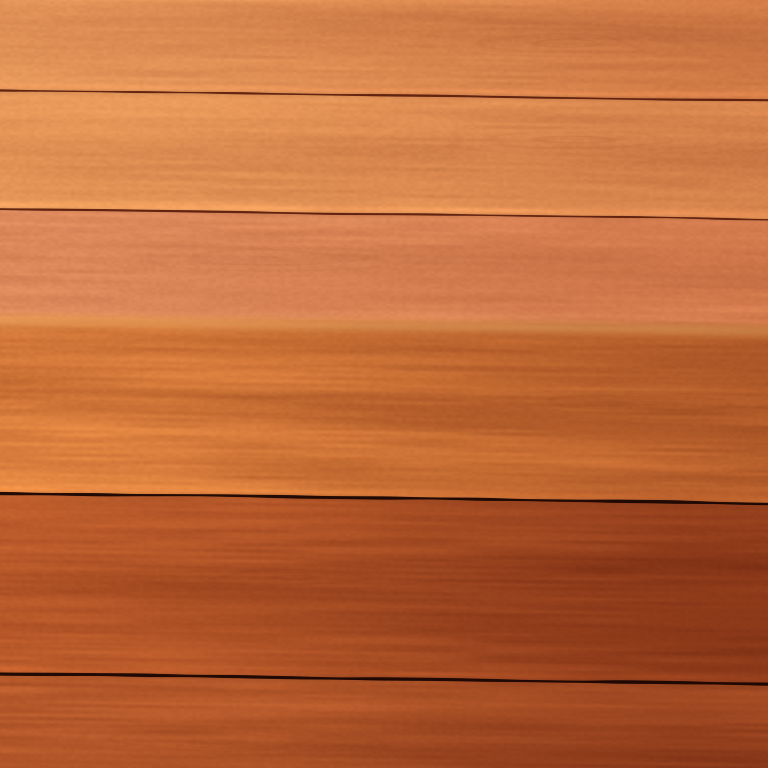
A Shadertoy shader for this texture:

```glsl
// Six stacked horizontal wood boards with streaky grain, dark seams and one pale folded edge.
#define BOARDS 6
#define TILT 0.0137          // downward drift of the seams from left to right
#define FINE_SEAM 0.0012     // half width of the upper seams
#define DEEP_SEAM 0.0018     // half width of the lower seams
#define SEAM_WAVER 0.0016
#define GRAIN 0.30
#define FIBRE 0.14
#define SPECKLE 0.045
#define CORE_SHADE 0.08      // darkening along the middle of each board
#define RING_SHADE 0.045
#define FOLD 2               // index of the edge that is folded instead of cut

// Board edges, measured from the top
const float EDGE[7] = float[7](-0.03, 0.117, 0.272, 0.411, 0.642, 0.877, 1.04);

// Board colours at the left and right ends
const vec3 LEFT_TONE[6] = vec3[6](
    vec3(0.91, 0.60, 0.36), vec3(0.92, 0.61, 0.36), vec3(0.91, 0.575, 0.39),
    vec3(0.89, 0.53, 0.26), vec3(0.75, 0.37, 0.175), vec3(0.74, 0.37, 0.18));
const vec3 RIGHT_TONE[6] = vec3[6](
    vec3(0.83, 0.49, 0.28), vec3(0.86, 0.53, 0.31), vec3(0.84, 0.49, 0.31),
    vec3(0.74, 0.39, 0.18), vec3(0.58, 0.245, 0.11), vec3(0.61, 0.27, 0.125));

const vec3 FINE_SEAM_TONE = vec3(0.36, 0.12, 0.05);
const vec3 DEEP_SEAM_TONE = vec3(0.10, 0.02, 0.01);
const vec3 LIP_TONE = vec3(0.90, 0.62, 0.36);

float hash(vec2 p) {
    return fract(sin(dot(p, vec2(127.1, 311.7))) * 43758.5);
}

float noise(vec2 p) {
    vec2 i = floor(p), f = fract(p);
    f = f * f * (3.0 - 2.0 * f);
    return mix(mix(hash(i), hash(i + vec2(1, 0)), f.x),
               mix(hash(i + vec2(0, 1)), hash(i + vec2(1, 1)), f.x), f.y);
}

// Long streaks: each octave is finer across than along the board
float streaks(vec2 p, float seed) {
    float sum = 0.0, amp = 0.5;
    vec2 freq = vec2(1.3, 22.0);
    p.y += 0.006 * noise(vec2(p.x * 3.0, p.y * 9.0 + seed));
    for (int i = 0; i < 4; i++) {
        sum += amp * (noise(p * freq + seed * 7.3) - 0.5);
        freq *= vec2(1.6, 2.1);
        amp *= 0.68;
    }
    return sum;
}

// Faint pointed growth rings around one hashed centre per board
float rings(vec2 p, float middle, float seed) {
    vec2 centre = vec2(0.15 + 0.7 * hash(vec2(seed, 4.0)),
                       middle + 0.06 * (hash(vec2(seed, 9.0)) - 0.5));
    vec2 q = (p - centre) * vec2(1.0, 10.0);
    float r = length(q) + 0.07 * noise(p * vec2(12.0, 70.0));
    float line = smoothstep(0.25, 0.5, abs(fract(r * 14.0) - 0.5));
    return line * exp(-22.0 * r * r);
}

void mainImage(out vec4 fragColor, in vec2 fragCoord) {
    vec2 uv = fragCoord / iResolution.xy;
    float px = 1.0 / iResolution.y;
    float drop = 1.0 - uv.y - TILT * uv.x;
    float waver = SEAM_WAVER * (noise(vec2(uv.x * 7.0, floor(drop * 4.0))) - 0.5);
    float across = smoothstep(0.0, 1.0, uv.x);

    // Board tones, blended softly at the fold
    vec3 colour = mix(LEFT_TONE[0], RIGHT_TONE[0], across);
    int board = 0;
    for (int i = 1; i < BOARDS; i++) {
        float soft = i - 1 == FOLD ? 0.007 : px;
        float d = drop - EDGE[i];
        colour = mix(colour, mix(LEFT_TONE[i], RIGHT_TONE[i], across),
                     smoothstep(-soft, soft, d));
        if (d > 0.0) board = i;
    }

    // Grain, deeper and redder on the lower boards
    float seed = float(board) + 1.0;
    float top = EDGE[board], bottom = EDGE[board + 1];
    float along = (drop - top) / (bottom - top);
    vec2 p = vec2(uv.x, drop);
    float depth = mix(0.55, 1.0, smoothstep(0.38, 0.46, drop));
    float shade = GRAIN * depth * streaks(p, seed);
    shade += FIBRE * depth * (noise(vec2(uv.x * 9.0, drop * 230.0)) - 0.5)
           * (0.3 + 0.9 * noise(p * vec2(3.0, 14.0)));
    shade += SPECKLE * (noise(p * vec2(190.0, 300.0)) - 0.5);
    shade -= CORE_SHADE * depth * sin(3.14159 * clamp(along, 0.0, 1.0));
    shade -= RING_SHADE * rings(p, 0.5 * (top + bottom), seed);
    colour *= 1.0 + shade * vec3(0.75, 1.15, 1.35);

    // Pale lip on the fold, dark lines on the other edges
    for (int i = 1; i < BOARDS; i++) {
        float d = drop - EDGE[i] + waver;
        if (i - 1 == FOLD) {
            float lip = exp(-pow((d - 0.006) / 0.008, 2.0));
            colour = mix(colour, LIP_TONE * mix(1.0, 0.9, across), 0.6 * lip);
            continue;
        }
        bool deep = i > FOLD + 1;
        float halfWidth = deep ? DEEP_SEAM : FINE_SEAM;
        halfWidth *= 0.7 + 0.6 * noise(vec2(uv.x * 16.0, float(i) * 5.0));
        float line = 1.0 - smoothstep(halfWidth - 0.6 * px, halfWidth + 0.6 * px, abs(d));
        colour *= 1.0 + 0.06 * exp(-pow((d + 0.006) / 0.004, 2.0));
        colour *= 1.0 - 0.10 * exp(-abs(d) / 0.003);
        colour = mix(colour, deep ? DEEP_SEAM_TONE : FINE_SEAM_TONE, 0.95 * line);
    }

    fragColor = vec4(clamp(colour, 0.0, 1.0), 1.0);
}
```
